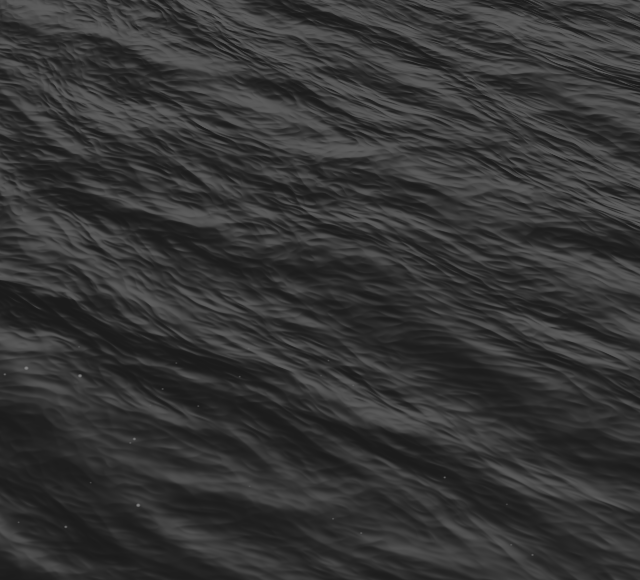
Give the GLSL for this texture, as a WebGL 2 fragment shader.

```glsl
#version 300 es
precision highp float;
// Dark rippled water seen at a slant, with sharp wave crests and a few pale specks.
uniform vec2 u_resolution;
out vec4 fragColor;

float hash(vec2 p) {
    vec3 q = fract(p.xyx * vec3(0.1031, 0.1030, 0.0973));
    q += dot(q, q.yzx + 33.33);
    return fract((q.x + q.y) * q.z);
}

float cornerRamp(vec2 cell, vec2 offset) {
    float angle = 6.2832 * hash(cell);
    return dot(vec2(cos(angle), sin(angle)), offset);
}

// Gradient noise, roughly -0.7 to 0.7
float noise(vec2 p) {
    vec2 i = floor(p), f = fract(p);
    vec2 w = f * f * f * (f * (f * 6.0 - 15.0) + 10.0);
    vec2 e = vec2(0.0, 1.0);
    return mix(mix(cornerRamp(i, f), cornerRamp(i + e.yx, f - e.yx), w.x),
               mix(cornerRamp(i + e.xy, f - e.xy), cornerRamp(i + e.yy, f - e.yy), w.x), w.y);
}

mat2 rotation(float a) {
    float c = cos(a), s = sin(a);
    return mat2(c, s, -s, c);
}

// Stretched ridged octaves; x runs along the crests, y across them
float waveHeight(vec2 q, float ripple) {
    q.y += 0.025 * noise(q * vec2(4.0, 6.0) + 7.0);
    float height = 0.0, freq = 6.5, weight = 0.85;
    for (int i = 0; i < 6; i++) {
        float k = float(i);
        vec2 r = rotation(0.16 * sin(k * 2.3 + 0.6)) * q;
        float n = noise(r * freq * vec2(0.36, 1.0) + 19.7 * k + 60.0);
        height -= weight / freq * sqrt(n * n + 0.0015);
        // Larger waves push the smaller ones along
        q.y += 0.12 * n / freq;
        q.x += 0.4 * n / freq;
        freq *= 1.72;
        weight *= 0.97 * mix(1.0, ripple, 0.5);
    }
    return height;
}

void main() {
    vec2 p = gl_FragCoord.xy / u_resolution.y;
    float pixel = 1.0 / u_resolution.y;

    // Perspective: waves shrink toward the top
    float distanceScale = 1.8 - p.y;
    vec2 plane = vec2((p.x - 0.35) / distanceScale, -log(distanceScale));
    vec2 q = rotation(0.35) * plane;

    // Slope across the crests: far sides catch the sky, near faces stay dark
    float ripple = mix(0.72, 1.05, smoothstep(0.0, 0.6, p.y));
    vec2 stepUp = vec2(0.0, 0.0011);
    float slope = (waveHeight(q + stepUp, ripple) - waveHeight(q - stepUp, ripple)) / (2.0 * stepUp.y);
    float light = -1.0 * slope;

    // Broad patches, overall falloff and fine surface streaks
    light += 0.5 * noise(q * vec2(2.2, 6.0) + 31.0);
    light += 1.4 * (p.y - 0.5) + 0.4 * (p.x - 0.55);
    light += 0.35 * noise(q * vec2(70.0, 190.0));
    float tone = 0.195 * exp(0.64 * tanh(light / 1.7));

    // Pale specks floating in the near water
    for (int i = 0; i < 26; i++) {
        float k = float(i);
        vec2 centre = vec2(hash(vec2(k, 3.0)) * 0.95, 0.42 * hash(vec2(k, 11.0)));
        float size = hash(vec2(k, 23.0));
        float radius = 0.0009 + 0.003 * size * size * size;
        float cover = 1.0 - smoothstep(radius - pixel, radius + pixel, length((p - centre) * vec2(0.85, 1.0)));
        tone = mix(tone, 0.35 + 0.25 * size, 0.85 * cover);
    }

    fragColor = vec4(vec3(tone), 1.0);
}
```
